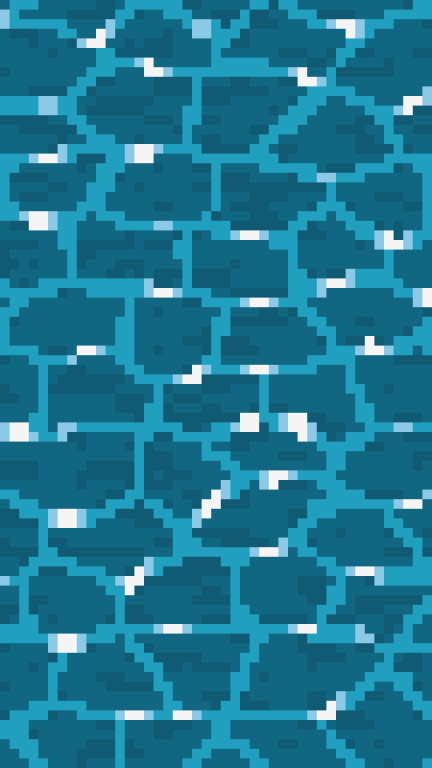
Give the GLSL for this texture, as a Shadertoy shader.

```glsl
// Blocky pixel-art water: a net of bright ripple lines over deep teal,
// made from a stretched, staggered Voronoi pattern sampled once per block.
// Each ripple cell carries a short white glint along its lower rim.

const float BLOCKS_ACROSS = 45.0;
const vec2  CELL_SIZE     = vec2(11.6, 7.1);  // ripple cell, in blocks
const float JITTER        = 0.72;             // scatter of the cell sites
const float LINE_HALF     = 0.58;             // half line width, in blocks
const float WOBBLE        = 1.7;              // bending of the lines, in blocks
const float WOBBLE_FREQ   = 0.22;
const float STREAK_LEVEL  = 0.62;             // higher means fewer dark dashes
const float GLINT_SLOPE   = 0.8;              // flatness needed for a glint
const float PALE_CHANCE   = 0.1;              // glints without a white core

const vec3 DEEP  = vec3(0.068, 0.402, 0.507);
const vec3 SHADE = vec3(0.063, 0.358, 0.452);
const vec3 LINE  = vec3(0.130, 0.625, 0.745);
const vec3 PALE  = vec3(0.550, 0.790, 0.905);
const vec3 WHITE = vec3(0.960, 0.960, 0.960);

float hash(vec2 p) {
    vec3 q = fract(vec3(p.xyx) * 0.1031);
    q += dot(q, q.yzx + 33.33);
    return fract((q.x + q.y) * q.z);
}

float noise(vec2 p) {
    vec2 i = floor(p), f = fract(p);
    f = f * f * (3.0 - 2.0 * f);
    vec2 e = vec2(1.0, 0.0);
    return mix(mix(hash(i), hash(i + e.xy), f.x),
               mix(hash(i + e.yx), hash(i + e.xx), f.x), f.y);
}

// Site of a Voronoi cell, with odd rows shifted by half a cell
vec2 cellSite(vec2 cell) {
    vec2 scatter = vec2(hash(cell + 71.3), hash(cell + 137.9)) - 0.5;
    return cell + 0.5 + JITTER * scatter + vec2(0.5 * mod(cell.y, 2.0), 0.0);
}

// Deep water with dark horizontal dashes, gathered in loose patches
vec3 waterColor(vec2 block) {
    float streak = noise(vec2(block.x * 0.37, block.y + 50.0));
    float patches = noise(block * 0.13 + 20.0);
    float grain = hash(block + 9.0) - 0.5;
    float level = 0.65 * streak + 0.35 * patches + 0.12 * grain;
    return level > STREAK_LEVEL ? SHADE : DEEP;
}

vec3 blockColor(vec2 block) {
    vec2 bend = vec2(noise(block * WOBBLE_FREQ + 5.0),
                     noise(block * WOBBLE_FREQ + 87.0)) - 0.5;
    vec2 p = (block + 0.5 + WOBBLE * bend) / CELL_SIZE + 10.0;
    vec2 home = floor(p);

    // Nearest site
    vec2 nearCell = home, nearSite = p;
    float nearest = 1e5;
    for (int y = -2; y <= 2; y++)
    for (int x = -2; x <= 2; x++) {
        vec2 cell = home + vec2(x, y);
        vec2 site = cellSite(cell);
        float d = dot(site - p, site - p);
        if (d < nearest) { nearest = d; nearCell = cell; nearSite = site; }
    }

    // Nearest border; the taxicab norm keeps stepped lines connected
    vec2 otherCell = nearCell, otherSite = nearSite, slope = vec2(0.0);
    float border = 1e5;
    for (int y = -2; y <= 2; y++)
    for (int x = -2; x <= 2; x++) {
        vec2 cell = home + vec2(x, y);
        if (cell == nearCell) continue;
        vec2 site = cellSite(cell);
        vec2 grad = abs(site - nearSite) / CELL_SIZE;
        float d = 0.5 * (dot(site - p, site - p) - nearest) / (grad.x + grad.y);
        if (d < border) {
            border = d; otherCell = cell; otherSite = site; slope = grad;
        }
    }
    if (border > LINE_HALF) return waterColor(block);

    // Glint on the lower rim of the upper of the two cells
    bool nearIsUpper = nearSite.y > otherSite.y;
    vec2 upperCell = nearIsUpper ? nearCell : otherCell;
    vec2 upperSite = nearIsUpper ? nearSite : otherSite;
    float shift = 4.0 * (hash(upperCell + 211.0) - 0.5);
    float anchor = floor((upperSite.x - 10.0) * CELL_SIZE.x + shift);
    float column = block.x - anchor;
    bool isFlat = slope.y > GLINT_SLOPE * slope.x;
    if (!isFlat || column < -1.0 || column > 2.0) return LINE;
    bool isCore = column >= 0.0 && column <= 1.0;
    if (hash(upperCell + 303.0) < PALE_CHANCE) return isCore ? PALE : LINE;
    return isCore ? WHITE : PALE;
}

void mainImage(out vec4 fragColor, in vec2 fragCoord) {
    // Box filter: blend the blocks that this pixel overlaps
    float pixel = BLOCKS_ACROSS / iResolution.x;
    vec2 low = (fragCoord - 0.5) * pixel;
    vec2 first = floor(low);
    vec2 spill = clamp((low + pixel - first - 1.0) / pixel, 0.0, 1.0);
    vec3 color = vec3(0.0);
    for (int i = 0; i < 4; i++) {
        vec2 corner = vec2(i % 2, i / 2);
        vec2 share = mix(1.0 - spill, spill, corner);
        float weight = share.x * share.y;
        if (weight > 0.001) color += weight * blockColor(first + corner);
    }
    fragColor = vec4(color, 1.0);
}
```
